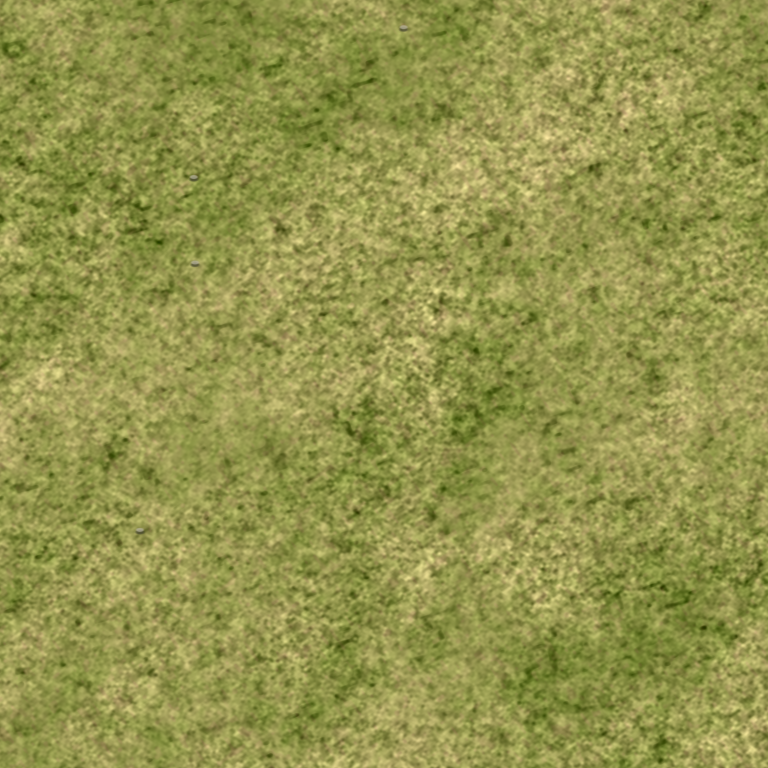
Reproduce this texture procedurally as a Shadertoy shader.

```glsl
// Dry summer lawn seen from above: fine straw and green blades in soft diagonal patches.

float hash(vec2 p) {
    vec3 q = fract(p.xyx * vec3(0.1031, 0.1030, 0.0973));
    q += dot(q, q.yzx + 33.33);
    return fract((q.x + q.y) * q.z);
}

// Smooth value noise from -1 to 1
float noise(vec2 p) {
    vec2 cell = floor(p), f = fract(p);
    f = f * f * (3.0 - 2.0 * f);
    float low = mix(hash(cell), hash(cell + vec2(1, 0)), f.x);
    float high = mix(hash(cell + vec2(0, 1)), hash(cell + vec2(1, 1)), f.x);
    return 2.0 * mix(low, high, f.y) - 1.0;
}

// Noise with its own direction and its own scale along and across it
float grain(vec2 p, float angle, vec2 scale) {
    float c = cos(angle), s = sin(angle);
    return noise(vec2(c * p.x + s * p.y, c * p.y - s * p.x) * scale + 400.0 + 70.0 * angle);
}

// Sparse pale pebbles, each with a dark shadow beneath: x = stone, y = shadow
vec2 pebbles(vec2 p) {
    vec2 marks = vec2(0.0);
    for (int i = 0; i < 4; i++) {
        float id = float(i);
        vec2 d = p - vec2(hash(vec2(id, 3.7)), hash(vec2(id, 9.2)));
        float stone = length(d * vec2(1.0, 2.0));
        float shadow = length((d + vec2(0.0, 0.003)) * vec2(1.0, 2.0));
        marks = max(marks, vec2(smoothstep(0.007, 0.003, stone), smoothstep(0.008, 0.003, shadow)));
    }
    return marks;
}

void mainImage(out vec4 fragColor, in vec2 fragCoord) {
    vec2 uv = fragCoord / iResolution.y;

    // Worn diagonal bands and rounder patches
    float bands = grain(uv, 0.5, vec2(3.0, 8.0));
    float patches = grain(uv, 0.9, vec2(11.0, 15.0));
    float tufts = grain(uv, 0.2, vec2(34.0, 46.0));

    // Blades of several sizes and directions
    float clumps = grain(uv, 0.3, vec2(85.0, 125.0));
    float blades = 1.1 * clumps;
    blades += 1.15 * grain(uv, 0.6, vec2(170.0, 270.0));
    blades += 1.15 * grain(uv, -0.5, vec2(160.0, 260.0));
    blades += 0.6 * grain(uv, 1.4, vec2(130.0, 240.0));

    // Bands are smoother where the grass is worn flat
    float contrast = 0.95 + 0.3 * grain(uv, 0.7, vec2(4.0, 7.0)) + 0.25 * patches;
    float light = blades * contrast + 0.6 * bands + 0.45 * patches + 0.5 * tufts;

    // Deep gaps between tufts
    float gaps = smoothstep(0.35, 0.9, -clumps) * smoothstep(-0.3, 0.7, -tufts - 0.5 * patches);
    light -= 1.5 * gaps;

    vec3 color = vec3(0.595, 0.598, 0.315) + light * vec3(0.083, 0.075, 0.064);

    // Living green against straw
    float green = 0.6 * grain(uv, 1.1, vec2(70.0, 95.0)) - 0.5 * tufts - 0.5 * bands - 0.4 * patches;
    color += green * vec3(-0.028, 0.008, -0.03);

    // Small brown thatch flecks
    float thatch = smoothstep(0.35, 0.85, grain(uv, 2.2, vec2(110.0, 150.0)));
    color += thatch * vec3(0.015, -0.025, 0.015);

    vec2 marks = pebbles(uv);
    color = mix(color, vec3(0.25, 0.25, 0.17), 0.7 * marks.y);
    color = mix(color, vec3(0.72, 0.70, 0.62), 0.7 * marks.x);

    fragColor = vec4(clamp(color, 0.0, 1.0), 1.0);
}
```
